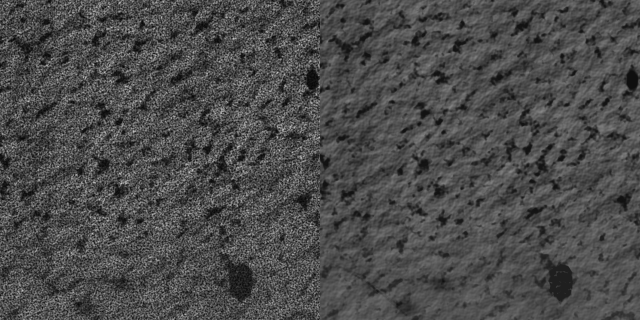
Reproduce this texture procedurally as a WebGL 1 fragment shader.

```glsl
precision highp float;

// Two square panels of the same rough, pitted grey wall, side by side.
// Directional differences of layered gradient noise shade the relief;
// soft thresholded noise sinks the pits, and the left panel gets fine grain.

uniform vec2 u_resolution;

const float BASE_GREY = 0.325;
const float PIT_GREY = 0.06;
const float HOLE_GREY = 0.12;

vec2 hashGradient(vec2 cell) {
  float n = fract(sin(dot(cell, vec2(127.1, 311.7))) * 43758.55);
  float angle = 6.2832 * n;
  return vec2(cos(angle), sin(angle));
}

float gradientNoise(vec2 p) {
  vec2 i = floor(p);
  vec2 f = p - i;
  vec2 u = f * f * f * (f * (f * 6.0 - 15.0) + 10.0);
  vec2 e = vec2(1.0, 0.0);
  float a = dot(hashGradient(i), f);
  float b = dot(hashGradient(i + e.xy), f - e.xy);
  float c = dot(hashGradient(i + e.yx), f - e.yx);
  float d = dot(hashGradient(i + e.xx), f - e.xx);
  return mix(mix(a, b, u.x), mix(c, d, u.x), u.y);
}

vec2 rotate(vec2 p, float angle) {
  float c = cos(angle);
  float s = sin(angle);
  return vec2(c * p.x + s * p.y, c * p.y - s * p.x);
}

// Layered height, slightly stretched along the rising diagonal
float wallHeight(vec2 p) {
  vec2 q = rotate(p, 0.6) * vec2(15.0, 19.0);
  float sum = 0.0;
  float amplitude = 1.0;
  for (int octave = 0; octave < 4; octave++) {
    sum += amplitude * gradientNoise(q);
    q = rotate(q, 0.9) * 1.9 + 17.3;
    amplitude *= 0.56;
  }
  return sum;
}

// Light falls from the upper left
float reliefLight(vec2 p, float reach) {
  vec2 toLight = reach * vec2(-0.55, 0.83);
  return wallHeight(p) - wallHeight(p + toLight);
}

// Ragged hollows with soft flanks, 0 outside to 1 at the bottom
float pitMask(vec2 p) {
  vec2 q = rotate(p, 0.6);
  float coarse = gradientNoise(q * vec2(20.0, 32.0) + 5.7);
  float ragged = gradientNoise(q * vec2(50.0, 62.0) + 31.0);
  float crumbs = gradientNoise(p * 105.0 + 12.0);
  float patches = gradientNoise(p * 6.0 + 2.4);
  float depth = coarse + 0.6 * ragged + 0.3 * crumbs + 0.25 * patches;
  return smoothstep(0.06, 0.68, depth);
}

// Ellipse with a wobbling outline
float blotMask(vec2 p, vec2 center, vec2 radii, float softness) {
  float wobble = 0.25 * gradientNoise(p * 26.0 + 9.0);
  wobble += 0.2 * gradientNoise(p * 70.0);
  float d = length((p - center) / radii) + wobble;
  return 1.0 - smoothstep(1.0 - softness, 1.0 + softness, d);
}

float scratchMask(vec2 p, vec2 start, vec2 end, float width) {
  vec2 along = end - start;
  float t = clamp(dot(p - start, along) / dot(along, along), 0.0, 1.0);
  return 1.0 - smoothstep(0.2 * width, width, length(p - start - t * along));
}

float wallTone(vec2 p) {
  float roughness = mix(0.6, 1.0, smoothstep(0.05, 0.4, p.y));
  float tone = BASE_GREY + 0.06 * gradientNoise(p * 4.0 + 3.1);
  tone += 0.05 * gradientNoise(p * 11.0 + 8.2);
  tone += 0.36 * roughness * reliefLight(p, 0.006);
  tone = mix(tone, PIT_GREY, 0.95 * roughness * pitMask(p));

  // Faint fan of scratches in the lower left
  for (int k = 0; k < 4; k++) {
    float n = float(k);
    vec2 start = vec2(0.05 + 0.03 * n, 0.17 - 0.015 * n);
    vec2 end = start + vec2(0.13, -0.05 - 0.02 * n);
    tone -= 0.035 * scratchMask(p, start, end, 0.005);
  }

  // Stains, edge chip and the round hole
  tone -= 0.13 * blotMask(p, vec2(0.38, 0.11), vec2(0.035, 0.022), 0.6);
  tone -= 0.12 * blotMask(p, vec2(0.27, 0.04), vec2(0.03, 0.025), 0.6);
  float chip = blotMask(p, vec2(0.975, 0.75), vec2(0.019, 0.032), 0.2);
  float hole = blotMask(p, vec2(0.755, 0.12), vec2(0.041, 0.057), 0.1);
  tone = mix(tone, PIT_GREY, chip);
  float flecks = 0.1 * smoothstep(0.2, 0.5, gradientNoise(p * 90.0));
  return mix(tone, HOLE_GREY + flecks, hole);
}

// Fine salt-and-pepper grain
float grain(vec2 p) {
  vec2 q = rotate(p, 0.4);
  return gradientNoise(q * 165.0) + 0.5 * gradientNoise(q * 223.0 + 40.0);
}

void main() {
  vec2 p = gl_FragCoord.xy / u_resolution.y;
  float middle = 0.5 * u_resolution.x / u_resolution.y;
  float rightPanel = step(middle, p.x);
  vec2 panel = p - vec2(middle * rightPanel, 0.0);
  float tone = max(wallTone(panel), 0.05);
  tone *= 1.0 + 1.1 * (1.0 - rightPanel) * grain(panel);
  gl_FragColor = vec4(vec3(clamp(tone, 0.03, 0.75)), 1.0);
}
```
